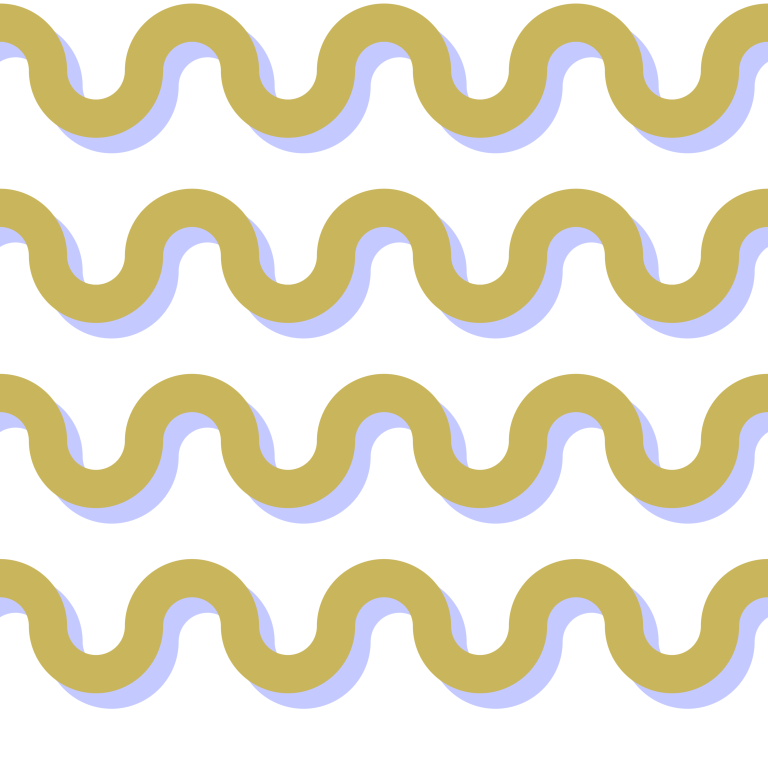
Reproduce this pattern procedurally as a Shadertoy shader.

```glsl
// Four rows of thick gold waves on white, each with an offset lilac shadow.
// Every wave is a chain of alternating semicircles, drawn from the distance
// to the nearest arc after folding the plane into one half period.

const vec3 PAPER  = vec3(1.0);
const vec3 GOLD   = vec3(0.788, 0.710, 0.362);
const vec3 SHADOW = vec3(0.770, 0.792, 1.0);

const float WAVES       = 4.0;     // full periods across
const float ROWS        = 4.0;     // waves down
const float ROW_PITCH   = 0.2411;
const float TOP_ROW_Y   = 0.908;   // midline of the uppermost wave
const float HALF_STROKE = 0.0249;
const vec2  SHADOW_SHIFT = vec2(0.0202, -0.0202);

// Signed distance to a stroked chain of semicircles with a crest at x = 0
float waveDistance(vec2 p, float radius, float halfStroke) {
    float spacing = 2.0 * radius;
    float arc = round(p.x / spacing);
    float side = mod(arc, 2.0) < 0.5 ? 1.0 : -1.0;
    vec2 q = vec2(abs(p.x - arc * spacing), p.y * side);
    // Past the midline the neighbouring arc is the nearest one
    if (q.y < 0.0) q = vec2(spacing - q.x, -q.y);
    return abs(length(q) - radius) - halfStroke;
}

// Moves a point into the frame of its nearest row, limited to the drawn rows
vec2 toRow(vec2 p, float topY, float pitch, float rows) {
    float row = clamp(round((topY - p.y) / pitch), 0.0, rows - 1.0);
    return vec2(p.x, p.y - topY + row * pitch);
}

// Antialiased coverage of all rows
float waveRows(vec2 p, float pixel) {
    vec2 local = toRow(p, TOP_ROW_Y, ROW_PITCH, ROWS);
    float d = waveDistance(local, 0.25 / WAVES, HALF_STROKE);
    return 1.0 - smoothstep(-0.7 * pixel, 0.7 * pixel, d);
}

void mainImage(out vec4 fragColor, in vec2 fragCoord) {
    vec2 uv = fragCoord / iResolution.y;
    float pixel = 1.0 / iResolution.y;

    // Shadow first, then the gold stroke over it
    vec3 color = mix(PAPER, SHADOW, waveRows(uv - SHADOW_SHIFT, pixel));
    color = mix(color, GOLD, waveRows(uv, pixel));
    fragColor = vec4(color, 1.0);
}
```
